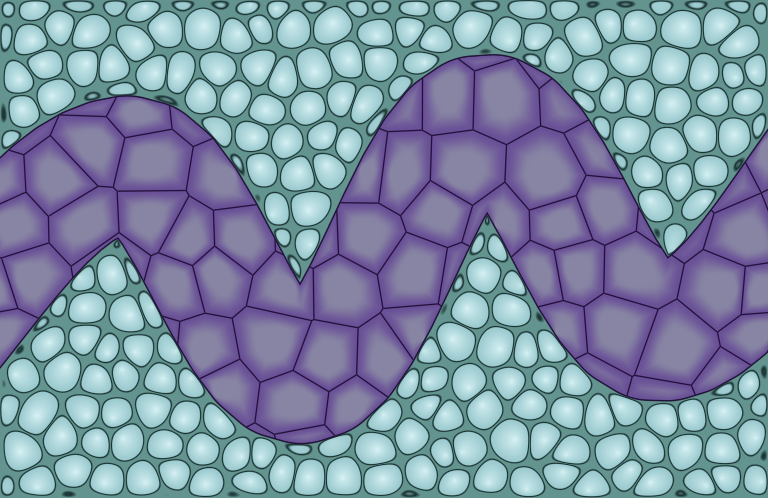
Give the GLSL for this pattern, as a WebGL 1 fragment shader.

```glsl
precision highp float;
// A winding band of violet cells runs through a bed of pale teal pebbles.
// Both are jittered Voronoi cells; pebbles get round corners from a smooth
// minimum of their edge distances, and the band is a thick warped cosine.

uniform vec2 u_resolution;

const float ROUNDING = 0.0085;

vec2 hash2(vec2 p) {
  vec2 q = vec2(dot(p, vec2(127.1, 311.7)), dot(p, vec2(269.5, 183.3)));
  return fract(sin(q) * 43758.55);
}

// Seed of a grid cell: staggered rows with random offsets
vec2 seedOf(vec2 cell) {
  float stagger = 0.5 * mod(cell.y, 2.0) - 0.25;
  return cell + 0.5 + vec2(stagger, 0.0) + 0.66 * (hash2(cell) - 0.5);
}

// Centre line of the band; the wave slows down beyond its outer crests
vec2 bandCentre(float x) {
  float u = clamp(x, 0.251, 1.325);
  u += 0.57 * min(x - 0.251, 0.0) + 0.65 * max(x - 1.325, 0.0);
  float wave = cos(6.2832 * (u - 0.251) / 0.719);
  return vec2(x, 0.408 + 0.117 * x + 0.233 * wave);
}

float segmentDistance(vec2 p, vec2 a, vec2 b) {
  vec2 along = b - a;
  float t = clamp(dot(p - a, along) / dot(along, along), 0.0, 1.0);
  return length(p - a - along * t);
}

// Signed distance to the band, negative inside
float bandDistance(vec2 p) {
  float nearest = 10.0;
  vec2 a = bandCentre(-0.2);
  for (int i = 1; i <= 56; i++) {
    vec2 b = bandCentre(-0.2 + 0.035 * float(i));
    nearest = min(nearest, segmentDistance(p, a, b));
    a = b;
  }
  return nearest - 0.137;
}

// x: distance to the cell edge, y: sum for the smooth minimum, z: seed distance
vec3 voronoi(vec2 p, float size) {
  vec2 q = p / size;
  vec2 base = floor(q);
  vec2 home = base;
  vec2 toSeed = vec2(9.0);
  for (int j = -2; j <= 2; j++) {
    for (int i = -2; i <= 2; i++) {
      vec2 cell = base + vec2(float(i), float(j));
      vec2 offset = seedOf(cell) - q;
      if (dot(offset, offset) < dot(toSeed, toSeed)) {
        toSeed = offset;
        home = cell;
      }
    }
  }
  float edge = 9.0;
  float softSum = 0.0;
  for (int j = -2; j <= 2; j++) {
    for (int i = -2; i <= 2; i++) {
      vec2 offset = seedOf(home + vec2(float(i), float(j))) - q;
      vec2 between = offset - toSeed;
      if (dot(between, between) > 0.0001) {
        float d = size * dot(0.5 * (offset + toSeed), normalize(between));
        edge = min(edge, d);
        softSum += exp(-d / ROUNDING);
      }
    }
  }
  return vec3(edge, softSum, size * length(toSeed));
}

// Coverage of a thin outline at distance d
float outline(float d, float halfWidth) {
  float pixel = 0.7 / u_resolution.y;
  return 1.0 - smoothstep(halfWidth - pixel, halfWidth + pixel, abs(d));
}

vec3 violetCell(vec3 cell, float band) {
  float d = min(cell.x, -band);
  float depth = d / (d + cell.z + 0.001);
  vec3 color = mix(vec3(0.41, 0.31, 0.59), vec3(0.53, 0.52, 0.64),
                   smoothstep(0.0, 0.5, depth));
  return mix(color, vec3(0.13, 0.06, 0.22), outline(d, 0.0013));
}

vec3 tealPebble(vec3 cell, float band, vec2 p) {
  // The band and the canvas frame press on the pebbles like neighbours
  vec2 far = vec2(u_resolution.x / u_resolution.y, 1.0) - p;
  vec4 walls = exp(-vec4(p, far) / ROUNDING);
  float sum = cell.y + exp(-band / ROUNDING) + dot(walls, vec4(1.0));
  float d = -ROUNDING * log(sum) - 0.0008;
  float depth = max(d, 0.0) / (max(d, 0.0) + cell.z + 0.001);
  vec3 pebble = mix(vec3(0.59, 0.78, 0.80), vec3(0.86, 0.96, 0.97), depth);
  float pixel = 0.7 / u_resolution.y;
  vec3 color = mix(vec3(0.39, 0.58, 0.56), pebble, smoothstep(-pixel, pixel, d));
  return mix(color, vec3(0.08, 0.17, 0.17), outline(d, 0.001));
}

void main() {
  vec2 p = gl_FragCoord.xy / u_resolution.y;
  float band = bandDistance(p);
  bool inBand = band < 0.0;
  vec3 cell = voronoi(p, inBand ? 0.122 : 0.069);
  vec3 color = inBand ? violetCell(cell, band) : tealPebble(cell, band, p);
  color = mix(color, vec3(0.13, 0.08, 0.22), outline(band, 0.0013));
  gl_FragColor = vec4(color, 1.0);
}
```
